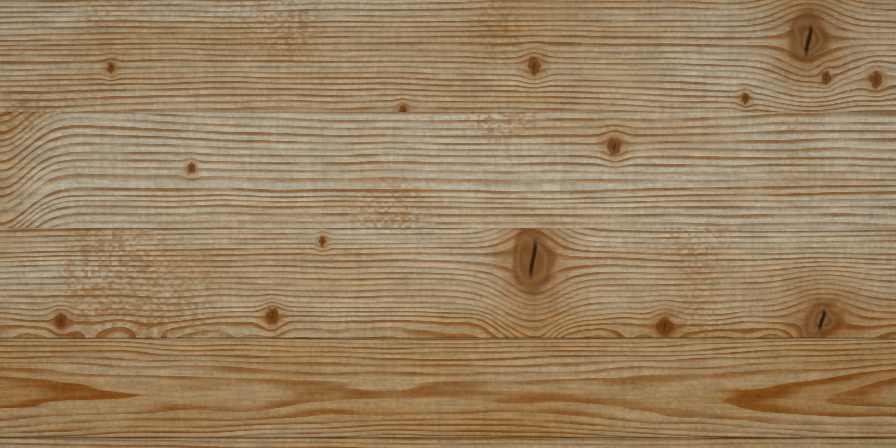
This texture is drawn by a Shadertoy shader. Its source:

```glsl
// Horizontal pine planks with fine growth rings, flame grain and knots.

const float SEAMS[4] = float[4](0.023, 0.245, 0.49, 0.75);      // plank borders, bottom up
const float RINGS[5] = float[5](80.0, 3.8, 80.0, 58.0, 74.0);   // ring density per plank
const float WARMTH[5] = float[5](0.75, 0.66, 0.22, 0.06, 0.26); // tint per plank
const float SEAM_DARK[4] = float[4](0.35, 0.30, 0.10, 0.10);    // shade per border
const vec3 PALE = vec3(0.685, 0.645, 0.56);
const vec3 HONEY = vec3(0.61, 0.475, 0.295);
const vec3 LATEWOOD = vec3(0.53, 0.385, 0.24);
const vec3 RESIN = vec3(0.50, 0.285, 0.09);
const vec3 KNOT = vec3(0.36, 0.20, 0.08);
const vec3 CRACK = vec3(0.13, 0.08, 0.05);
const vec2 FLAME_CENTRE = vec2(0.90, 0.125);
const float FOOT_HEIGHT = 0.04;
const int BIG_KNOTS = 3;
const int SMALL_KNOTS = 12;
const float SEAM_WIDTH = 0.004;

float hash(vec2 p) {
    return fract(sin(dot(p, vec2(127.1, 311.7))) * 43758.5453);
}

float noise(vec2 p) {
    vec2 i = floor(p), f = fract(p);
    f = f * f * (3.0 - 2.0 * f);
    return mix(mix(hash(i), hash(i + vec2(1, 0)), f.x),
               mix(hash(i + vec2(0, 1)), hash(i + vec2(1, 1)), f.x), f.y);
}

int plankAt(float y) {
    int plank = 0;
    for (int i = 0; i < 4; i++) plank += int(y > SEAMS[i]);
    return plank;
}

// Position (xy) and radii (zw); the big knots come first.
vec4 knotShape(int index) {
    float i = float(index);
    if (index < BIG_KNOTS) {
        vec2 centre = vec2(1.49 + 0.015 * i + 0.315 * cos(3.14159 * i), 0.91 + i * (0.175 * i - 0.6625));
        return vec4(centre, 0.042, 0.054 + 0.022 * i * (2.0 - i) - 0.008 * i);
    }
    float size = hash(vec2(i, 3.7));
    vec2 centre = vec2(2.0 * fract(i * 0.618 + 0.27), 0.27 + 0.71 * hash(vec2(i, 8.3)));
    return vec4(centre, vec2(0.006, 0.009) + 0.011 * size * size);
}

void mainImage(out vec4 fragColor, in vec2 fragCoord) {
    vec2 p = fragCoord / iResolution.y;
    int plank = plankAt(p.y);
    float seed = float(plank) * 17.3;

    // Gentle drift of the grain; the third plank has wide wavy rings at its foot
    float height = p.y + 0.022 * noise(vec2(p.x * 1.6 + seed, p.y * 5.0))
                 + 0.005 * noise(vec2(p.x * 8.0, p.y * 18.0 + seed)) - 0.013;
    float foot = plank == 2 ? exp(-(p.y - SEAMS[1]) / FOOT_HEIGHT) : 0.0;
    float wave = noise(vec2(p.x * 6.0, 4.0)) + 0.6 * noise(vec2(p.x * 15.0, p.y * 20.0)) - 0.8;
    height += foot * (0.036 * wave + 0.75 * FOOT_HEIGHT);
    float curl = plank == 3 ? exp(-p.x * p.x / 0.007) : 0.0;
    height += 0.08 * curl;

    // Knots push the rings aside; keep the nearest one for shading
    vec2 knotPos = vec2(9.0);
    float knotDist = 9.0, halo = 0.0;
    bool bigKnot = false;
    for (int i = 0; i < BIG_KNOTS + SMALL_KNOTS; i++) {
        vec4 k = knotShape(i);
        if (plankAt(k.y) != plank) continue;
        vec2 d = p - k.xy;
        vec2 q = d / k.zw;
        float dist = length(q) + 0.5 * (noise(q * 1.7 + float(i) * 5.0) - 0.5);
        height -= 0.85 * d.y * exp(-0.25 * dot(q, q));
        halo = max(halo, exp(-0.26 * dist * dist));
        if (dist < knotDist) {
            knotDist = dist;
            knotPos = q;
            bigKnot = i < BIG_KNOTS;
        }
    }

    // Ring phase: straight rings, or a saddle whose level lines form two flames
    float phase = height * RINGS[plank] + 1.1 * noise(vec2(p.x * 0.9, height * 26.0 + seed));
    float flame = 0.0;
    if (plank == 1) {
        vec2 d = vec2(p.x, height) - FLAME_CENTRE;
        float saddle = 120.0 * d.y * d.y - 0.5 * d.x * d.x
                     + 0.16 * (noise(vec2(p.x * 7.0, p.y * 60.0)) - 0.5);
        phase = RINGS[1] * saddle + 0.75;
        flame = 1.0 - smoothstep(-0.24, -0.17, saddle);
    }
    float blur = clamp(fwidth(phase) * 0.8, 0.08, 0.35);
    float t = fract(phase);
    float late = smoothstep(0.35, 0.82, t) * (1.0 - smoothstep(1.0 - blur, 1.0, t));
    late *= 0.55 + 0.6 * hash(vec2(floor(phase), seed));
    late *= 0.55 + 0.9 * noise(vec2(p.x * 16.0, p.y * 90.0));

    // Plank tint, stains and latewood
    float stain = 0.6 * noise(vec2(p.x * 2.3 + seed, p.y * 10.0)) + 0.4 * noise(vec2(p.x * 5.0, p.y * 28.0));
    float warm = WARMTH[plank] + 0.8 * (stain - 0.5) + 0.45 * foot + 0.5 * curl + 0.35 * flame;
    warm = clamp(warm, 0.0, 1.0);
    vec3 col = mix(PALE, HONEY, warm);
    col = mix(col, mix(LATEWOOD, RESIN, warm), min(late, 1.0) * 0.95);
    col = mix(col, RESIN, 0.6 * halo + 0.12 * flame);

    // Fibres, saw marks, pores and reddish speckled patches
    float fibre = noise(vec2(p.x * 22.0, p.y * 230.0)) - 0.5;
    float saw = noise(vec2(p.x * 150.0, p.y * 60.0)) - 0.5;
    float pore = noise(p * vec2(190.0, 240.0) + 7.0) - 0.5;
    col *= 1.0 + 0.13 * fibre + 0.07 * saw + 0.09 * pore;
    float patchMask = smoothstep(0.66, 0.9, noise(vec2(p.x * 4.5 + 3.0, p.y * 4.0 + seed)));
    float speckle = smoothstep(0.35, 0.75, noise(p * vec2(130.0, 170.0)));
    col = mix(col, RESIN, 0.35 * patchMask * speckle);

    // Knot heart with its own rings, a dark rim and a drying crack
    float heart = 1.0 - smoothstep(0.6, 1.1, knotDist);
    float rings = 0.5 + 0.5 * sin(knotDist * 13.0 + knotPos.x);
    vec3 heartCol = mix(KNOT, bigKnot ? HONEY : RESIN, bigKnot ? 0.25 + 0.3 * rings : 0.5 * rings);
    col = mix(col, heartCol, 0.8 * heart);
    float rim = exp(-pow((knotDist - 0.95) / 0.18, 2.0));
    col = mix(col, KNOT, (bigKnot ? 0.35 : 0.5) * rim);
    float bend = knotPos.x - 0.12 * sin(knotPos.y * 3.0);
    float crack = (1.0 - smoothstep(0.03, 0.16, abs(bend))) * (1.0 - smoothstep(0.3, 0.8, abs(knotPos.y)));
    col = mix(col, CRACK, (bigKnot ? 0.85 : 0.4) * crack);

    // Seams between planks and soft falloff towards the corners
    for (int i = 0; i < 4; i++)
        col *= 1.0 - SEAM_DARK[i] * (1.0 - smoothstep(0.0, SEAM_WIDTH, abs(p.y - SEAMS[i])));
    vec2 corner = fragCoord / iResolution.xy - 0.5;
    col *= 1.02 - 0.2 * dot(corner, corner);
    fragColor = vec4(col, 1.0);
}
```
